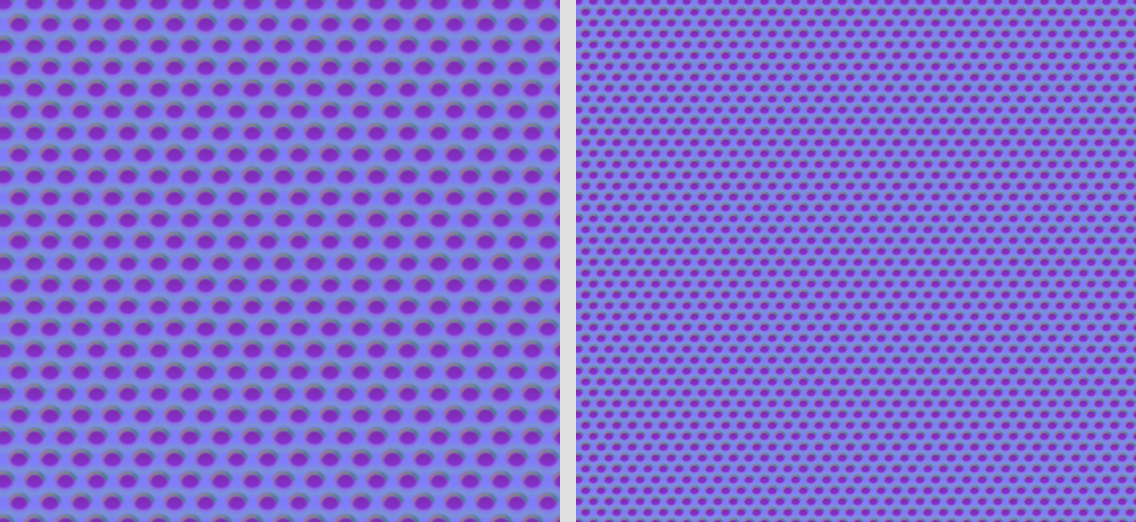
Left, the tile; right, the same tile 2 across and 2 down.
Give the GLSL for this texture map, as a Shadertoy shader.

```glsl
// Tangent-space normal map of a sheet dotted with staggered domed dimples.
// Each dimple is layered from soft masks: halo, lower lip, violet core and a
// dark tinted upper rim. Wrapped cell ids give a slight variation that tiles.

const vec2  REPEATS     = vec2(18.0, 24.0);  // dimples across, rows down (even)
const vec2  GRID_OFFSET = vec2(0.61, 0.88);  // first dimple centre, in cells
const float ROW_PITCH   = 0.70;              // row spacing / column spacing
const float CORE_SQUASH = 1.28;
const float CORE_INNER  = 0.20;
const float CORE_OUTER  = 0.365;
const float RIM_SQUASH  = 1.12;
const float RIM_RADIUS  = 0.305;
const float RIM_WIDTH   = 0.078;
const float LIP_RADIUS  = 0.34;
const float LIP_WIDTH   = 0.06;
const float HALO_RADIUS = 0.41;
const float HALO_WIDTH  = 0.075;
const float SIZE_JITTER = 0.03;
const float RIM_JITTER  = 0.10;

const vec3 FLAT_COLOR  = vec3(0.500, 0.490, 0.985);
const vec3 HALO_COLOR  = vec3(0.485, 0.575, 0.840);
const vec3 LIP_COLOR   = vec3(0.600, 0.460, 0.800);
const vec3 CORE_TOP    = vec3(0.490, 0.170, 0.690);
const vec3 CORE_BOTTOM = vec3(0.520, 0.190, 0.800);
const vec3 RIM_LEFT    = vec3(0.620, 0.450, 0.600);
const vec3 RIM_MIDDLE  = vec3(0.470, 0.530, 0.530);
const vec3 RIM_RIGHT   = vec3(0.310, 0.480, 0.580);

float hash(vec2 id) {
    return fract(sin(dot(id, vec2(127.1, 311.7))) * 43758.5453);
}

// Soft band centred on a given distance
float band(float d, float center, float width) {
    float t = (d - center) / width;
    return exp(-t * t);
}

// Paints one dimple over the base; p is measured in column spacings
vec3 paintDimple(vec3 base, vec2 p, vec2 id) {
    p /= 1.0 + SIZE_JITTER * (2.0 * hash(id) - 1.0);
    float round_d = length(p);
    float core_d = length(p * vec2(1.0, CORE_SQUASH));
    float rim_d = length(p * vec2(1.0, RIM_SQUASH));

    // Shallow bevel above and below
    float halo = band(round_d, HALO_RADIUS, HALO_WIDTH)
               * smoothstep(0.08, 0.32, abs(p.y));
    vec3 color = mix(base, HALO_COLOR, 0.85 * halo);

    // Pinkish lower lip, stronger on the left
    float lip = band(core_d, LIP_RADIUS, LIP_WIDTH) * smoothstep(0.08, -0.12, p.y);
    color = mix(color, LIP_COLOR, lip * (0.6 - 0.8 * p.x));

    // Tilted inner face
    float core = 1.0 - smoothstep(CORE_INNER, CORE_OUTER, core_d);
    vec3 coreColor = mix(CORE_BOTTOM, CORE_TOP, smoothstep(-0.2, 0.2, p.y));
    color = mix(color, coreColor, core);

    // Steep upper rim, warm on the left and teal on the right
    vec3 rimColor = mix(RIM_LEFT, RIM_MIDDLE, smoothstep(-0.25, 0.0, p.x));
    rimColor = mix(rimColor, RIM_RIGHT, smoothstep(0.03, 0.24, p.x));
    float rim = band(rim_d, RIM_RADIUS, RIM_WIDTH)
              * smoothstep(-0.08, 0.12, p.y);
    return mix(color, rimColor, rim * (1.0 - RIM_JITTER * hash(id + 37.0)));
}

void mainImage(out vec4 fragColor, in vec2 fragCoord) {
    vec2 grid = fragCoord / iResolution.xy * REPEATS - GRID_OFFSET;
    float nearestRow = floor(grid.y + 0.5);
    vec3 color = FLAT_COLOR;

    // Neighbouring dimples, with every other row shifted by half a column
    for (int j = -1; j <= 1; j++) {
        float row = nearestRow + float(j);
        float x = grid.x - 0.5 * mod(row, 2.0);
        float nearestColumn = floor(x + 0.5);
        for (int i = -1; i <= 1; i++) {
            float column = nearestColumn + float(i);
            vec2 p = vec2(x - column, (grid.y - row) * ROW_PITCH);
            color = paintDimple(color, p, mod(vec2(column, row), REPEATS));
        }
    }
    fragColor = vec4(color, 1.0);
}
```
